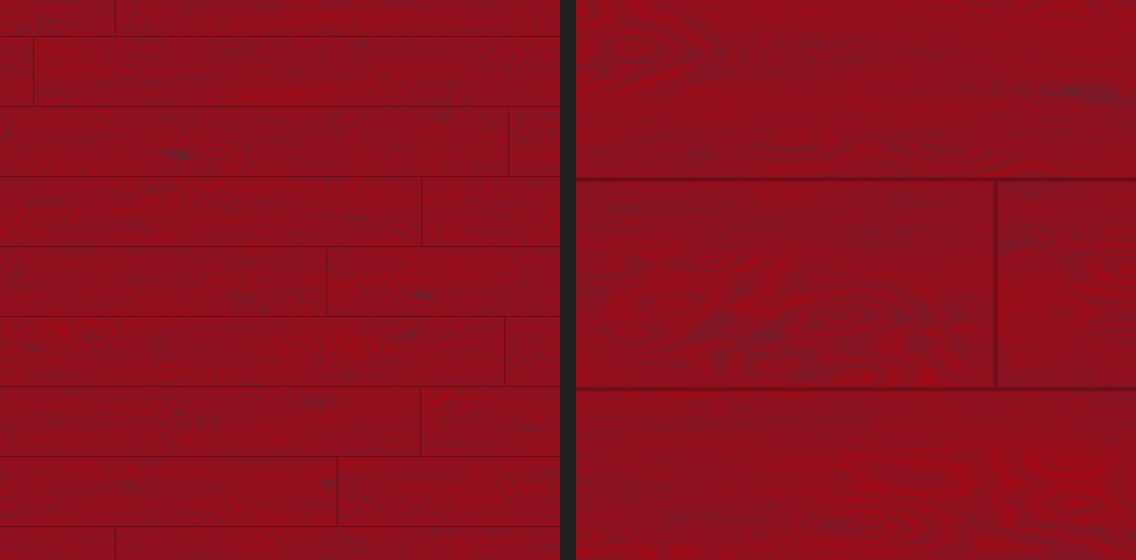
Left, the full canvas; right, a detail of the centre.
Give the GLSL for this texture, as a three.js fragment shader.

```glsl
// Red-stained wooden floor: eight rows of long planks with staggered joints, figured grain and knots.
varying vec2 vUv;

const float ROWS = 8.0;
const float ROW_SHIFT = 0.0599;                              // height of the lowest seam
const vec4 JOINTS_LOWER = vec4(0.602, 0.751, 0.901, 0.583);  // joint of rows 0 to 3
const vec4 JOINTS_UPPER = vec4(0.753, 0.908, 0.060, 0.206);  // joint of rows 4 to 7
const float SEAM_CORE = 0.0003;
const float SEAM_EDGE = 0.0022;
const float SEAM_OPACITY = 0.64;
const float JOINT_OPACITY = 0.52;
const vec3 SEAM_COLOR = vec3(0.36, 0.04, 0.07);
const vec3 WOOD_DARK = vec3(0.51, 0.08, 0.13);
const vec3 WOOD_LIGHT = vec3(0.61, 0.04, 0.09);
const float MEAN_TONE = 0.44;
const float CELL_MEAN = 0.37;
const vec2 BROAD_GRAIN = vec2(4.5, 32.0);
const vec2 MID_GRAIN = vec2(15.0, 100.0);
const vec2 FINE_GRAIN = vec2(75.0, 240.0);
const vec2 FIGURE_GRAIN = vec2(10.0, 27.0);
const float FIGURE_RATE = 38.0;                              // contour lines of the figure
const float FIGURE_DEPTH = 0.34;
const int KNOTS = 6;                                         // knots along each plank
const float KNOT_DEPTH = 1.0;
const float RING_RATE = 13.0;
const float RING_DEPTH = 0.34;

vec2 hash2(vec2 p) {
  vec3 h = fract(vec3(p.xyx) * vec3(0.1031, 0.1030, 0.0973));
  h += dot(h, h.yzx + 33.33);
  return fract((h.xx + h.yz) * h.zy);
}

// Smoothed cellular distance, centred near zero
float cellular(vec2 p) {
  vec2 cell = floor(p);
  vec2 local = p - cell;
  float sum = 0.0;
  for (int j = -1; j <= 1; j++) {
    for (int i = -1; i <= 1; i++) {
      vec2 offset = vec2(float(i), float(j));
      vec2 delta = offset + hash2(cell + offset) - local;
      sum += exp(-7.0 * length(delta));
    }
  }
  return -log(sum) / 7.0 - CELL_MEAN;
}

float jointOfRow(float row) {
  vec4 index = vec4(0.0, 1.0, 2.0, 3.0);
  vec4 lower = 1.0 - step(0.5, abs(index - row));
  vec4 upper = 1.0 - step(0.5, abs(index + 4.0 - row));
  return dot(JOINTS_LOWER, lower) + dot(JOINTS_UPPER, upper);
}

// x: darkness of the knots, y: growth rings around them
vec2 knotPattern(vec2 p, float row, float wobble) {
  vec2 result = vec2(0.0);
  for (int i = 0; i < KNOTS; i++) {
    vec2 id = vec2(float(i) + 17.0, row * 7.0 + 5.0);
    vec2 place = hash2(id);
    vec2 kind = hash2(id + 41.0);
    vec2 center = vec2((float(i) + place.x) / float(KNOTS), mix(0.08, 0.92, place.y) / ROWS);
    vec2 size = vec2(mix(0.018, 0.034, kind.x), mix(0.009, 0.013, kind.y));
    float d = length((p - center) / size);
    float core = max(d + wobble, 0.0);
    float strength = mix(0.12, 1.0, kind.y * kind.y);
    result.x += strength * exp(-3.5 * core * core);
    result.y += sin(RING_RATE * (d + 0.4 * wobble)) * exp(-0.25 * d * d) * mix(0.3, 1.0, kind.x);
  }
  return result;
}

float woodTone(vec2 p, float row) {
  float phase = row * 2.7;
  vec2 seed = vec2(row * 19.0 + 3.0, row * 53.0 + 11.0);

  // Layered sines bend the grain
  vec2 bent = p;
  bent.y += 0.0030 * sin(9.0 * p.x + phase) + 0.0014 * sin(31.0 * p.x + 55.0 * p.y + phase * 3.0);
  bent.y += 0.0008 * sin(83.0 * p.x - 90.0 * p.y + phase);

  float broad = cellular(bent * BROAD_GRAIN + seed);
  float mid = cellular(bent * MID_GRAIN + seed * 2.0);
  float fine = cellular(bent * FINE_GRAIN + seed * 3.0);

  // Fine flecks gather where the wood is denser
  float density = 0.75 + 1.4 * clamp(-broad, 0.0, 0.4);
  float tone = MEAN_TONE + 0.75 * broad + (0.65 * mid + 0.5 * fine) * density;

  // Arched figure: contour lines of a slow field, shown in patches
  float field = cellular(bent * FIGURE_GRAIN + seed * 4.0);
  float patches = smoothstep(-0.02, 0.2, sin(13.0 * p.x + phase * 5.0) * sin(41.0 * p.y + 5.0 * p.x + phase));
  tone += FIGURE_DEPTH * patches * sin(FIGURE_RATE * (field + 0.12 * mid));

  vec2 knots = knotPattern(bent, row, 0.6 * mid + 0.4 * broad);
  tone += RING_DEPTH * knots.y - KNOT_DEPTH * knots.x * (1.0 + 1.2 * fine);
  tone += 0.1 * (hash2(seed).x - 0.5);
  return clamp(tone, -1.1, 1.4);
}

float seamLine(float gap) {
  return 1.0 - smoothstep(SEAM_CORE, SEAM_EDGE, gap);
}

void main() {
  // Plank layout
  float y = (vUv.y - ROW_SHIFT) * ROWS;
  float row = mod(floor(y), ROWS);
  float across = fract(y) / ROWS;
  float along = fract(vUv.x - jointOfRow(row));

  // Stained wood
  vec3 color = mix(WOOD_DARK, WOOD_LIGHT, woodTone(vec2(along, across), row));

  // Seams and joints
  float rowSeam = SEAM_OPACITY * seamLine(min(across, 1.0 / ROWS - across));
  float joint = JOINT_OPACITY * seamLine(min(along, 1.0 - along));
  color = mix(color, SEAM_COLOR, max(rowSeam, joint));

  gl_FragColor = vec4(color, 1.0);
}
```
